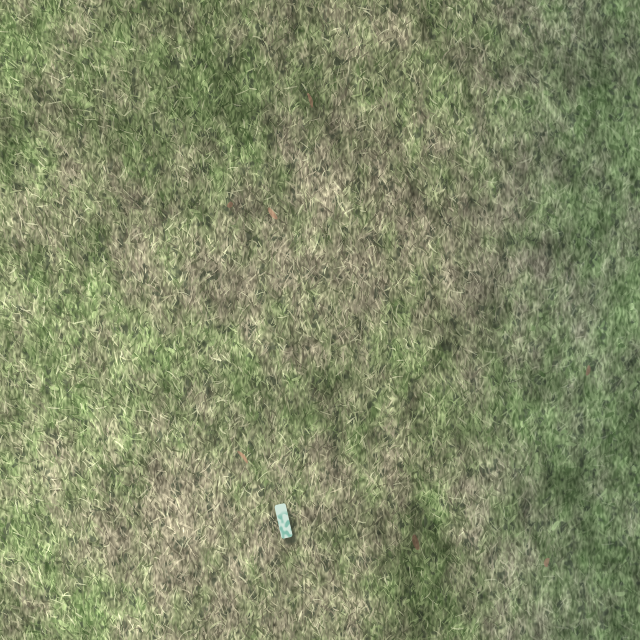
A three.js fragment shader for this texture:

```glsl
// Sun-bleached meadow turf: mixed dry and green grass blades with sparse litter.
varying vec2 vUv;

const vec3 DRY_DARK = vec3(0.36, 0.345, 0.28);
const vec3 DRY_PALE = vec3(0.83, 0.795, 0.67);
const vec3 GREEN_DARK = vec3(0.27, 0.35, 0.20);
const vec3 GREEN_PALE = vec3(0.70, 0.765, 0.54);
const vec3 SHADE = vec3(0.25, 0.28, 0.22);
const vec3 STRAW = vec3(0.84, 0.84, 0.69);
const vec3 LEAF_BROWN = vec3(0.66, 0.52, 0.42);
const vec3 CHIP_PALE = vec3(0.82, 0.90, 0.85);
const vec3 CHIP_TEAL = vec3(0.52, 0.74, 0.67);

vec2 hash2(vec2 p) {
  vec3 q = fract(p.xyx * vec3(0.1031, 0.1030, 0.0973));
  q += dot(q, q.yzx + 33.33);
  return fract((q.xx + q.yz) * q.zy);
}

float cornerSlope(vec2 cell, vec2 corner, vec2 f) {
  float angle = 6.2832 * hash2(cell + corner + 71.0).x;
  return dot(vec2(cos(angle), sin(angle)), f - corner);
}

float gradientNoise(vec2 p) {
  vec2 cell = floor(p);
  vec2 f = fract(p);
  vec2 u = f * f * f * (f * (f * 6.0 - 15.0) + 10.0);
  float low = mix(cornerSlope(cell, vec2(0.0), f), cornerSlope(cell, vec2(1.0, 0.0), f), u.x);
  float high = mix(cornerSlope(cell, vec2(0.0, 1.0), f), cornerSlope(cell, vec2(1.0), f), u.x);
  return mix(low, high, u.y);
}

float patchAt(vec2 p, vec2 center, vec2 radius) {
  vec2 d = (p - center) / radius;
  return exp(-dot(d, d));
}

mat2 rotation(float a) {
  return mat2(cos(a), -sin(a), sin(a), cos(a));
}

// Scattered curved, tapered strokes: x is coverage, y is a random tone.
vec2 strokes(vec2 p, float cells, float seed, float lean, float spread,
             vec2 halfSize, float density, float soft) {
  vec2 grid = p * cells + seed * 0.37;
  vec2 home = floor(grid);
  vec2 result = vec2(0.0, 0.5);
  for (int j = -1; j <= 1; j++) {
    for (int i = -1; i <= 1; i++) {
      vec2 cell = home + vec2(float(i), float(j));
      vec2 key = cell + seed * 17.0;
      vec2 place = hash2(key);
      vec2 form = hash2(key + 191.0);
      vec2 kind = hash2(key + 433.0);
      float angle = lean + (form.x + kind.y - 1.0) * spread;
      vec2 q = rotation(angle) * (grid - cell - place) / cells;
      float along = q.y / (halfSize.y * mix(0.4, 1.0, form.y));
      q.x += (place.x - 0.5) * halfSize.y * 0.4 * along * along;
      float width = halfSize.x * mix(0.6, 1.2, place.y) * (1.0 - 0.7 * along * along);
      float mask = 1.0 - smoothstep(width - soft, width + soft, abs(q.x));
      mask *= (1.0 - smoothstep(0.75, 1.0, abs(along))) * step(kind.x, density);
      if (mask > result.x) result = vec2(mask, fract(kind.x * 57.0));
    }
  }
  return result;
}

// How green the turf is, from 0 (straw) to 1 (lush).
float lushness(vec2 p) {
  float lush = 0.46 + 0.45 * gradientNoise(p * 4.0 + 3.0);
  lush += 0.6 * gradientNoise(p * vec2(17.0, 10.0)) + 0.5 * gradientNoise(p * vec2(42.0, 28.0));
  lush += 0.45 * patchAt(p, vec2(0.30, 0.88), vec2(0.17, 0.13));
  lush += 0.65 * patchAt(p, vec2(0.65, 0.13), vec2(0.06, 0.14));
  lush += 0.35 * smoothstep(0.75, 0.98, p.x) + 0.2 * smoothstep(0.3, 0.0, p.x);
  lush -= 0.3 * patchAt(p, vec2(0.48, 0.75), vec2(0.14, 0.25));
  lush -= 0.35 * patchAt(p, vec2(0.30, 0.18), vec2(0.20, 0.18));
  return clamp(lush, 0.0, 1.0);
}

vec3 grassColor(float lush, float tone) {
  return mix(mix(DRY_DARK, DRY_PALE, tone), mix(GREEN_DARK, GREEN_PALE, tone), lush);
}

// Small pale slip lying in the grass, with its shadow.
vec3 addChip(vec3 color, vec2 p, vec2 center) {
  vec2 q = rotation(0.22) * (p - center);
  vec2 size = vec2(0.005, 0.023);
  float body = length(max(abs(q) - size, 0.0)) - 0.004;
  float shadow = length(max(abs(q - vec2(0.004, -0.010)) - size, 0.0)) - 0.003;
  color = mix(color, SHADE, 0.75 * (1.0 - smoothstep(-0.002, 0.004, shadow)));
  float tint = smoothstep(-0.2, 0.3, gradientNoise(q * 130.0)) * smoothstep(0.018, 0.005, q.y);
  return mix(color, mix(CHIP_PALE, CHIP_TEAL, tint), 1.0 - smoothstep(-0.001, 0.001, body));
}

// Sunlit and shaded clumps, from broad drifts to small tufts.
float sunlight(vec2 p, float blur) {
  float light = 0.98 + 0.20 * patchAt(p, vec2(0.08, 0.2), vec2(0.4, 0.6));
  light += 0.20 * gradientNoise(p * 7.0 + 20.0) + 0.24 * gradientNoise(p * vec2(24.0, 14.0));
  light += 0.26 * gradientNoise(p * vec2(58.0, 38.0) + 5.0) - 0.06 * blur;
  light -= 0.18 * patchAt(p, vec2(0.65, 0.13), vec2(0.06, 0.14));
  return light - 0.12 * patchAt(p, vec2(0.32, 0.88), vec2(0.18, 0.13));
}

void main() {
  vec2 p = vUv;
  float lush = lushness(p);
  float blur = smoothstep(0.62, 0.95, p.x);
  float soft = mix(0.0008, 0.0015, blur);
  float lean = 0.5 * smoothstep(0.4, 0.0, p.x) + 0.4 * gradientNoise(p * 5.0);

  // Matted ground with fine upright fibres and dark gaps.
  float fibre = gradientNoise(p * vec2(250.0, 110.0)) + 0.6 * gradientNoise(p * vec2(120.0, 70.0));
  vec3 color = grassColor(lush, 0.42 + 0.6 * fibre);
  float gap = gradientNoise(p * vec2(60.0, 36.0) + 9.0) + 0.6 * gradientNoise(p * 130.0);
  color = mix(color, SHADE, 0.7 * smoothstep(0.1, 0.5, gap));

  // Layered blades, from coarse to fine.
  for (int i = 0; i < 9; i++) {
    float k = float(i);
    vec2 size = mix(vec2(0.0016, 0.018), vec2(0.0010, 0.009), k / 8.0);
    vec2 blade = strokes(p, 42.0 + 4.0 * k, k + 1.0, lean, 1.3, size, 0.75, soft);
    float green = clamp(lush + 0.7 * (fract(blade.y * 23.0) - 0.5), 0.0, 1.0);
    color = mix(color, grassColor(green, blade.y * 0.95), blade.x * mix(0.72, 0.5, blur));
  }

  // Broad green leaves in lush clumps, pale straws, then a few withered leaves.
  vec2 leaf = strokes(p, 46.0, 23.0, lean, 2.2, vec2(0.0032, 0.011), 0.3, soft);
  color = mix(color, grassColor(1.0, leaf.y), 0.75 * leaf.x * smoothstep(0.4, 0.75, lush));
  vec2 straw = strokes(p, 52.0, 27.0, lean, 1.9, vec2(0.0011, 0.013), 0.3, soft);
  color = mix(color, STRAW, mix(0.6, 0.3, blur) * straw.x);
  vec2 litter = strokes(p, 9.0, 31.0, 0.0, 1.2, vec2(0.0042, 0.014), 0.09, soft);
  color = mix(color, LEAF_BROWN * (0.8 + 0.4 * litter.y), 0.8 * litter.x);

  // Light, fine grain, and a cooler haze at the right.
  float grain = 1.0 + mix(0.22, 0.10, blur) * gradientNoise(p * vec2(240.0, 150.0) + 40.0);
  color *= sunlight(p, blur) * grain * mix(vec3(1.0), vec3(0.96, 1.0, 1.05), blur);
  color = addChip(color, p, vec2(0.443, 0.186));
  gl_FragColor = vec4(clamp(color, 0.0, 1.0), 1.0);
}
```
